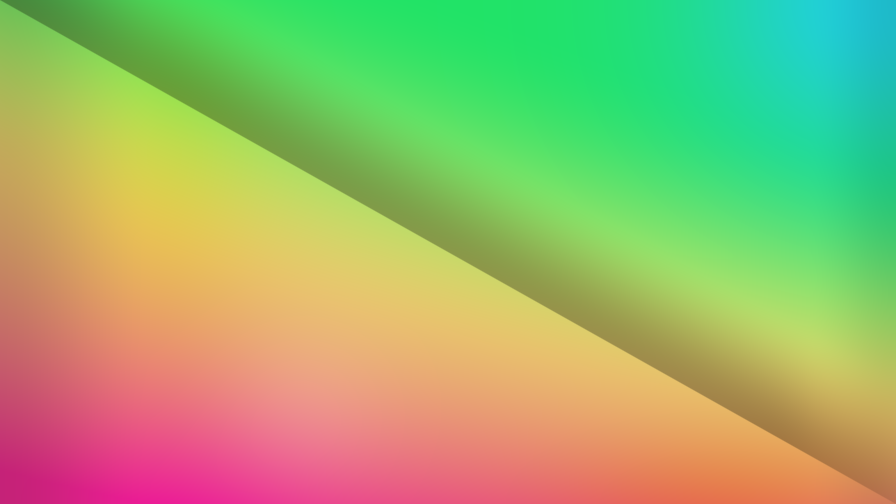
This background is drawn by a WebGL 2 fragment shader. Its source:

```glsl
#version 300 es
precision highp float;
// Rainbow gradient folded along a diagonal, with a soft shadow above the crease.
uniform vec2 u_resolution;
out vec4 fragColor;

// Soft elliptical spot, 1 at its center.
float glow(vec2 p, vec2 center, vec2 radius) {
    vec2 q = (p - center) / radius;
    return exp(-dot(q, q));
}

// Pink through orange, yellow and lime to green.
vec3 spectrum(float t) {
    float warmth = 1.0 - clamp((t + 0.1) / 0.78, 0.0, 1.1);
    warmth *= max(warmth, 0.0);
    float red = 0.91 - 0.78 * smoothstep(0.32, 1.0, t);
    return vec3(red, 0.89 - 0.73 * warmth, 0.40 + 0.15 * warmth);
}

void main() {
    vec2 uv = gl_FragCoord.xy / u_resolution;

    // The color bands tilt more steeply toward the top.
    float tilt = mix(0.3, 0.65, clamp(uv.y * 1.4, 0.0, 1.0));
    vec3 color = spectrum(uv.y + (uv.x - 0.5) * tilt);

    // Local tints: cyan corner, magenta base, pale haze, golden column, orange base.
    color += vec3(0.0, -0.08, 0.48) * glow(uv, vec2(0.98, 1.0), vec2(0.21, 0.35));
    color += vec3(0.01, -0.06, 0.04) * glow(uv, vec2(0.2, 0.0), vec2(0.12, 0.2));
    color += vec3(0.02, 0.05, 0.07) * glow(uv, vec2(0.34, 0.17), vec2(0.1, 0.18));
    color.b -= 0.11 * glow(uv, vec2(0.18, 0.65), vec2(0.11, 0.35));
    color += vec3(-0.01, -0.04, -0.18) * glow(uv, vec2(0.81, 0.0), vec2(0.2, 0.15));

    // Dim side margins.
    color *= mix(0.85, 1.0, smoothstep(0.0, 0.17, uv.x));
    color *= 1.0 - 0.1 * smoothstep(0.9, 1.0, uv.x);

    // Shadow falls only on the upper side of the crease.
    float crease = uv.x + uv.y - 1.0;
    float pixel = 1.0 / u_resolution.y;
    float shadow = 1.0 - smoothstep(0.0, 0.25, crease);
    shadow *= smoothstep(-pixel, pixel, crease);
    shadow *= 1.0 - smoothstep(0.85, 1.1, uv.x);
    color *= 1.0 - 0.3 * shadow;

    fragColor = vec4(clamp(color, 0.0, 1.0), 1.0);
}
```
